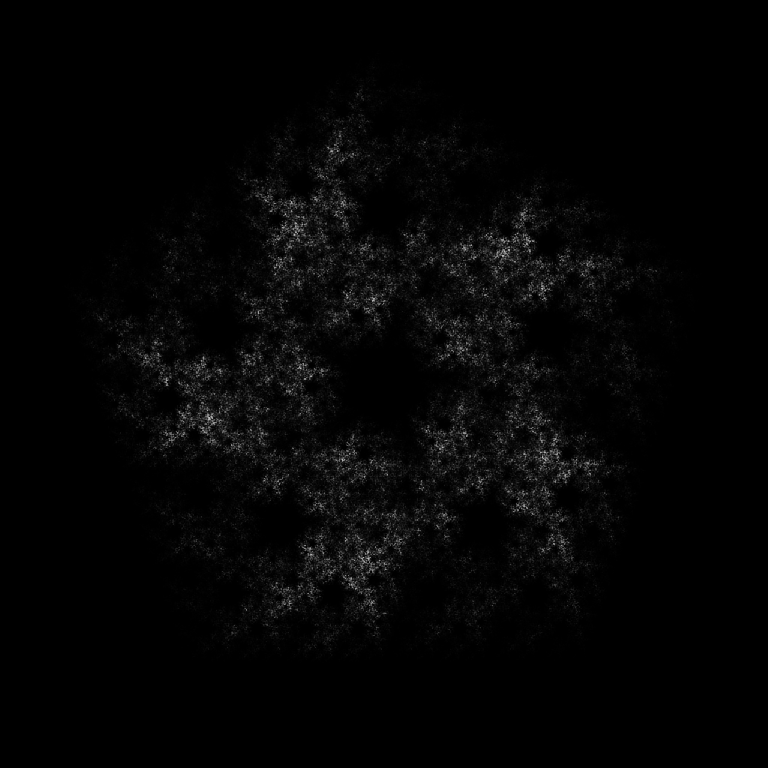
Reproduce this background procedurally as a Shadertoy shader.

```glsl
// Faint grey dust of a swirling five-cornered chaos-game fractal on black.

const int DEPTH = 8;

float hash(vec2 p) {
    return fract(sin(dot(p, vec2(127.1, 311.7))) * 43758.5453);
}

vec2 corner(int k) {
    float angle = 6.28319 * (0.25 + float(k) / 5.0);
    return vec2(cos(angle), sin(angle));
}

// Density of the half-step fractal: undo the jumps and follow every
// branch that stays inside the unit disc.
float dustDensity(vec2 start) {
    // Chance of each turn between successive corners; the bias makes the swirl.
    float turnChance[5] = float[5](0.08, 0.38, 0.26, 0.23, 0.05);
    vec2 corners[5];
    for (int k = 0; k < 5; k++) corners[k] = corner(k);

    vec3 branch[40];   // position, density
    ivec2 state[40];   // last corner, level
    branch[0] = vec3(start, 1.0);
    state[0] = ivec2(-1, 0);
    int count = 1;
    float total = 0.0;

    for (int i = 0; i < 700; i++) {
        if (count == 0) break;
        count--;
        vec3 node = branch[count];
        ivec2 info = state[count];

        // Soft round grain at the finest level
        if (info.y == DEPTH) {
            total += node.z * (1.0 - smoothstep(0.2, 1.0, length(node.xy)));
            continue;
        }
        for (int k = 0; k < 5; k++) {
            vec2 p = 2.0 * node.xy - corners[k];
            if (dot(p, p) > 1.0 || count >= 40) continue;
            float chance = info.x < 0 ? 0.2 : turnChance[(k - info.x + 5) % 5];
            branch[count] = vec3(p, node.z * 4.0 * chance);
            state[count] = ivec2(k, info.y + 1);
            count++;
        }
    }
    return total;
}

void mainImage(out vec4 fragColor, in vec2 fragCoord) {
    vec2 uv = (fragCoord - 0.5 * iResolution.xy) / min(iResolution.x, iResolution.y);
    vec2 p = uv / 0.45;

    float light = 0.0;
    if (dot(p, p) < 1.0) {
        // Uneven grain, as from a finite number of scattered points
        float grain = -log(max(hash(floor(uv * 512.0)), 0.01));
        light = 0.08 * dustDensity(p) * mix(1.0, grain, 0.55);
    }

    // Compress the brightest clusters
    light = 0.75 * (1.0 - exp(-light / 0.75));
    fragColor = vec4(vec3(light), 1.0);
}
```
